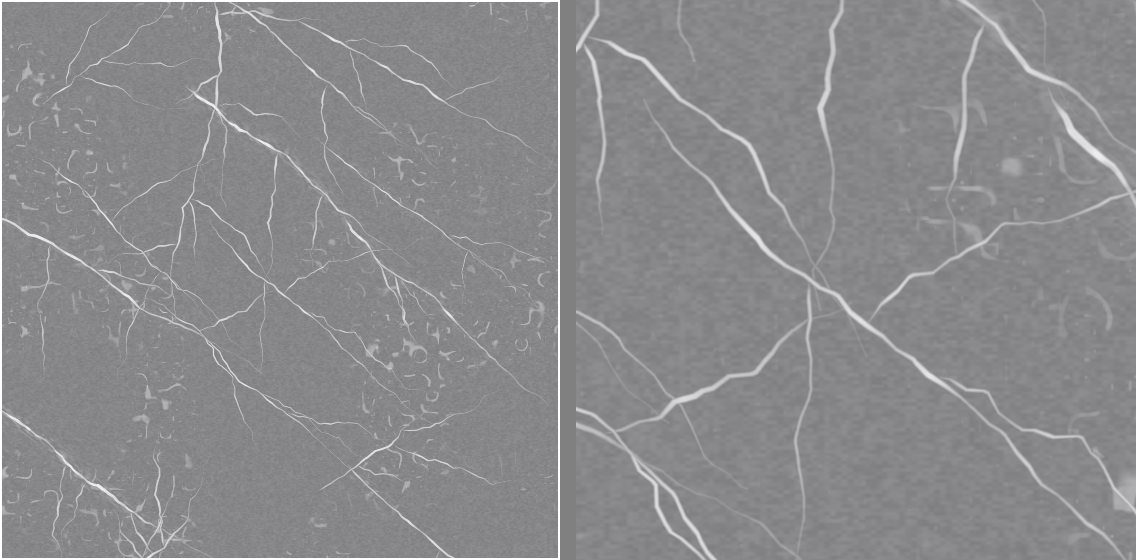
Left: the whole. Right: its middle third, enlarged.
This texture is drawn by a WebGL 1 fragment shader. Its source:

```glsl
precision highp float;
// Grey marble slab with thin, branching white veins and a pale rim.
uniform vec2 u_resolution;

#define BASE_COLOR vec3(0.527, 0.527, 0.535)
#define VEIN_COLOR vec3(0.93, 0.93, 0.94)
#define GRAIN_AMOUNT 0.075
#define VEIN_WIDTH 0.0034
#define VEIN_SLANT -0.64
#define WANDER 0.045
#define HAZE_AMOUNT 0.42
#define FLECK_AMOUNT 0.42
#define RIM_WIDTH 0.0035
#define SEED 7.0

float hash1(float n) {
  return fract(sin(n * 12.9898 + SEED) * 43758.5);
}

float hash2(vec2 p) {
  vec3 q = fract(vec3(p.xyx) * 0.1031);
  q += dot(q, q.yzx + 33.33);
  return fract((q.x + q.y) * q.z);
}

float noise1(float x) {
  float i = floor(x);
  return mix(hash1(i), hash1(i + 1.0), fract(x));
}

float noise2(vec2 p) {
  vec2 i = floor(p), f = fract(p);
  f = f * f * (3.0 - 2.0 * f);
  return mix(mix(hash2(i), hash2(i + vec2(1, 0)), f.x),
             mix(hash2(i + vec2(0, 1)), hash2(i + vec2(1, 1)), f.x), f.y);
}

// Sideways drift of a vein at distance t from its root
float drift(float t, float seed) {
  return noise1(t * 9.0 + seed) + 0.35 * noise1(t * 31.0 + seed)
       + 0.12 * noise1(t * 85.0 + seed);
}

float wander(float t, float seed) {
  return WANDER * (drift(t, seed) - drift(0.0, seed));
}

vec2 heading(float angle) {
  return vec2(cos(angle), sin(angle));
}

// One tapered crack, with an optional powdery haze around it
float strand(vec2 p, vec2 root, vec2 dir, float len, float width,
             float jag, float haze, float seed) {
  vec2 q = p - root;
  float t = dot(q, dir), s = dot(q, vec2(-dir.y, dir.x));
  if (t < 0.0 || t > len || abs(s) > 0.1) return 0.0;
  float u = t / len;
  float d = abs(s - jag * wander(t, seed));
  float body = smoothstep(0.0, 0.07, u) * (1.0 - smoothstep(0.45, 1.0, u));
  float patchy = noise1(t * 38.0 + seed + 5.0);
  float halfWidth = 0.5 * width * (0.3 + 0.7 * body) * (0.5 + patchy);
  float soft = max(0.0011, 0.6 / u_resolution.y);
  float line = 1.0 - smoothstep(halfWidth - soft, halfWidth + soft, d);
  line *= (0.3 + 0.7 * body) * mix(0.45, 1.0, patchy);
  float powder = smoothstep(0.35, 0.85, noise2(vec2(t * 110.0, s * 330.0) + seed));
  return line + haze * body * powder * exp(-d / 0.009);
}

// Main veins on a jittered grid, each with side branches
float veins(vec2 p) {
  float total = 0.0;
  for (int i = 0; i < 16; i++) {
    float id = float(i), seed = id * 61.0;
    vec2 cell = vec2(mod(id, 4.0), floor(id / 4.0));
    vec2 center = (cell + vec2(hash1(seed + 1.0), hash1(seed + 2.0))) / 4.0;
    float kind = hash1(seed + 3.0);
    float spread = hash1(seed + 4.0) - 0.5;
    float slanted = step(kind, 0.58);
    float cross = kind > 0.82 ? 0.6 : -1.5;
    float angle = mix(cross + 0.6 * spread, VEIN_SLANT + 0.3 * spread, slanted);
    float len = mix(0.26, 0.42, slanted) + 0.22 * hash1(seed + 5.0);
    float jag = mix(1.0, 0.55, slanted);
    float width = VEIN_WIDTH * (0.55 + 0.75 * hash1(seed + 6.0));
    float haze = slanted * HAZE_AMOUNT * smoothstep(0.4, 0.9, hash1(seed + 7.0));
    vec2 dir = heading(angle);
    vec2 root = center - 0.5 * len * dir;
    total = max(total, strand(p, root, dir, len, width, jag, haze, seed));

    for (int k = 0; k < 3; k++) {
      float twig = seed + 11.0 + 13.0 * float(k);
      float t = len * (0.12 + 0.65 * hash1(twig));
      vec2 fork = root + dir * t + vec2(-dir.y, dir.x) * jag * wander(t, seed);
      float side = hash1(twig + 1.0) < 0.5 ? -1.0 : 1.0;
      float turn = k == 0 ? 0.13 : 0.45 + 0.85 * hash1(twig + 2.0);
      float reach = 0.09 + 0.2 * hash1(twig + 3.0);
      total = max(total, 0.85 * strand(p, fork, heading(angle + side * turn),
                                       reach, width * 0.75, 1.0, 0.0, twig));
    }
  }
  return total;
}

// Small broken curls gathered in patches, plus scattered dots
float flecks(vec2 p) {
  float area = smoothstep(0.52, 0.78, noise2(p * 7.0 + 3.0));
  float curl = 1.0 - smoothstep(0.02, 0.08, abs(noise2(p * 44.0 + 17.0) - 0.5));
  float broken = smoothstep(0.45, 0.72, noise2(p * 95.0 + 41.0));
  float dots = smoothstep(0.86, 0.97, noise2(p * 190.0 + 71.0));
  return area * curl * broken + dots * (0.15 + 0.4 * area);
}

void main() {
  vec2 p = gl_FragCoord.xy / u_resolution.y;
  vec2 size = u_resolution / u_resolution.y;

  // Fine woven grain, slightly stretched sideways
  float grain = 0.7 * noise2(p * vec2(290.0, 460.0)) + 0.3 * noise2(p * 150.0 + 9.0) - 0.5;
  vec3 color = BASE_COLOR + GRAIN_AMOUNT * grain;

  float mineral = max(veins(p), FLECK_AMOUNT * flecks(p));
  color = mix(color, VEIN_COLOR, clamp(mineral, 0.0, 1.0));

  // White rim
  vec2 inset = min(p, size - p);
  float rim = 1.0 - smoothstep(RIM_WIDTH - 0.001, RIM_WIDTH + 0.001, min(inset.x, inset.y));
  gl_FragColor = vec4(mix(color, vec3(1.0), rim), 1.0);
}
```
